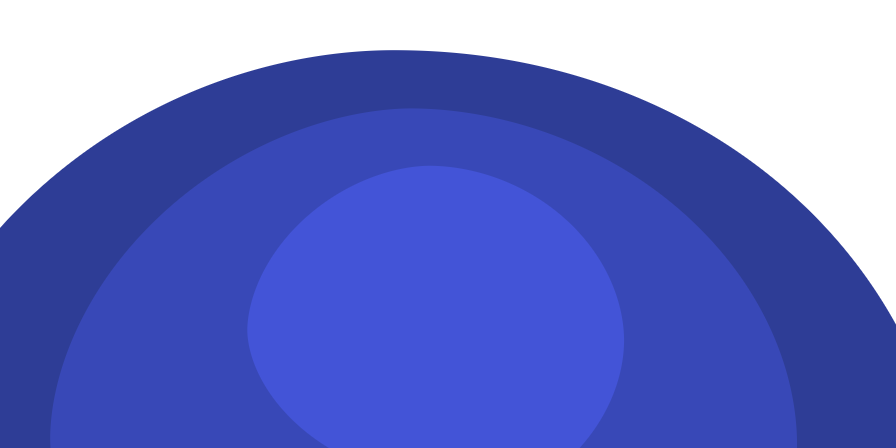
A Shadertoy shader for this background:

```glsl
// Three nested blue blobs rising from the lower edge of a white page.
// Each blob joins four superellipse quadrants at its apex and flanks,
// with edges smoothed by an analytic gradient. Unit: canvas height.

#define PAGE_COLOR  vec3(1.0)
#define OUTER_COLOR vec3(0.180, 0.240, 0.588)
#define MIDDLE_COLOR vec3(0.220, 0.283, 0.718)
#define INNER_COLOR vec3(0.261, 0.329, 0.843)
#define EDGE_SOFTNESS 1.0

// Coverage of a blob given its apex and its leftmost and rightmost points.
// depth: extent below the left and right flanks; bend: their exponents.
float blobCoverage(vec2 p, vec2 apex, vec2 left, vec2 right,
                   vec2 depth, vec2 bend) {
    bool onLeft = p.x < apex.x;
    vec2 flank = onLeft ? left : right;
    float power = onLeft ? bend.x : bend.y;
    float below = onLeft ? depth.x : depth.y;

    // Pick the radii of the quadrant holding the point
    float rise = p.y > flank.y ? apex.y - flank.y : below;
    vec2 radii = vec2(abs(flank.x - apex.x), rise);
    vec2 q = max(abs(p - vec2(apex.x, flank.y)) / radii, vec2(1e-4));

    // Divide the implicit value by its slope to approximate distance
    vec2 terms = pow(q, vec2(power));
    vec2 slope = power * terms / (q * radii);
    float dist = (terms.x + terms.y - 1.0) / max(length(slope), 1e-3);
    return clamp(0.5 - dist * iResolution.y / EDGE_SOFTNESS, 0.0, 1.0);
}

void mainImage(out vec4 fragColor, in vec2 fragCoord) {
    // Keep the composition centred at any aspect ratio
    vec2 p = (fragCoord - 0.5 * iResolution.xy) / iResolution.y
           + vec2(1.0, 0.5);

    float outer = blobCoverage(p, vec2(0.878, 0.888),
        vec2(-0.286, -0.224), vec2(2.133, -0.250),
        vec2(1.0), vec2(1.95, 2.05));
    float middle = blobCoverage(p, vec2(0.917, 0.758),
        vec2(0.112, 0.023), vec2(1.779, 0.010),
        vec2(0.8), vec2(1.83, 1.92));
    float inner = blobCoverage(p, vec2(0.958, 0.630),
        vec2(0.552, 0.263), vec2(1.393, 0.240),
        vec2(0.331, 0.391), vec2(1.81, 1.92));

    // Layer from back to front
    vec3 color = mix(PAGE_COLOR, OUTER_COLOR, outer);
    color = mix(color, MIDDLE_COLOR, middle);
    color = mix(color, INNER_COLOR, inner);
    fragColor = vec4(color, 1.0);
}
```
